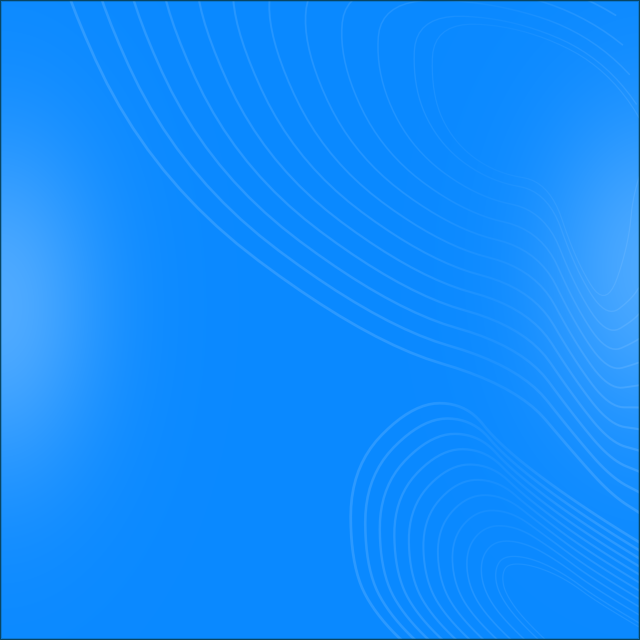
Reproduce this background procedurally as a WebGL 1 fragment shader.

```glsl
precision highp float;
// Blue backdrop with soft pale glows on both sides and a thin dark frame.
// Two sets of contour strands cross it: each strand is a quadratic B-spline
// whose knots are blended between an outer and an inner outline.
uniform vec2 u_resolution;

const float STRANDS = 12.0;

// Distance to a quadratic Bezier, sampled as short straight pieces.
float bezierDistance(vec2 p, vec2 a, vec2 b, vec2 c) {
  float nearest = 1.0;
  vec2 from = a;
  for (int i = 1; i <= 10; i++) {
    float t = float(i) / 10.0;
    vec2 to = mix(mix(a, b, t), mix(b, c, t), t);
    vec2 along = to - from, rel = p - from;
    float h = clamp(dot(rel, along) / max(dot(along, along), 1e-8), 0.0, 1.0);
    nearest = min(nearest, length(rel - along * h));
    from = to;
  }
  return nearest;
}

// Knot of one strand; the innermost upper strand curls up at its tail.
vec2 strandKnot(vec4 outline, float strand, int index) {
  vec2 knot = mix(outline.xy, outline.zw, min(strand / 10.5, 1.0));
  if (index > 9 && index < 13 && strand > 10.5)
    knot += float(index - 9) * vec2(-0.005, 0.065);
  return knot;
}

// Elliptical light with a Gaussian falloff.
float glow(vec2 p, vec2 center, vec2 radius) {
  vec2 q = (p - center) / radius;
  return exp(-dot(q, q));
}

// Coverage of all strands at p.
float contourStrands(vec2 p, float pixel) {
  vec4 k[22]; // xy: outer outline, zw: inner outline
  // upper sweep
  k[0] = vec4(1.042, 1.30, 1.042, 0.740);
  k[1] = vec4(0.730, 1.30, 0.957, 0.889);
  k[2] = vec4(0.390, 1.25, 0.820, 0.958);
  k[3] = vec4(0.104, 1.20, 0.677, 0.966);
  k[4] = vec4(0.065, 1.092, 0.674, 0.850);
  k[5] = vec4(0.234, 0.720, 0.710, 0.776);
  k[6] = vec4(0.573, 0.466, 0.775, 0.729);
  k[7] = vec4(0.807, 0.398, 0.859, 0.716);
  k[8] = vec4(0.898, 0.290, 0.898, 0.596);
  k[9] = vec4(0.957, 0.225, 0.947, 0.516);
  k[10] = vec4(1.009, 0.193, 0.987, 0.551);
  k[11] = vec4(1.042, 0.167, 1.000, 0.577);
  k[12] = vec4(1.094, 0.134, 1.042, 0.596);
  // lower lobe
  k[13] = vec4(1.094, 0.095, 1.094, -0.035);
  k[14] = vec4(0.911, 0.206, 0.937, 0.056);
  k[15] = vec4(0.781, 0.303, 0.885, 0.095);
  k[16] = vec4(0.729, 0.370, 0.833, 0.117);
  k[17] = vec4(0.645, 0.370, 0.794, 0.120);
  k[18] = vec4(0.548, 0.271, 0.784, 0.102);
  k[19] = vec4(0.548, 0.115, 0.789, 0.073);
  k[20] = vec4(0.592, 0.030, 0.820, 0.030);
  k[21] = vec4(0.690, -0.055, 0.898, -0.042);

  float ink = 0.0;
  for (int j = 0; j < 20; j++) {
    if (j == 11 || j == 12) continue; // gap between the two sets
    for (float s = 0.0; s < STRANDS; s++) {
      vec2 b = strandKnot(k[j + 1], s, j + 1);
      vec2 a = 0.5 * (strandKnot(k[j], s, j) + b);
      vec2 c = 0.5 * (strandKnot(k[j + 2], s, j + 2) + b);
      // skip pieces whose bounds are out of reach
      vec2 low = min(a, min(b, c)), high = max(a, max(b, c));
      vec2 gap = max(low - p, p - high);
      if (max(gap.x, gap.y) > 0.003 + pixel) continue;
      float depth = s / (STRANDS - 1.0);
      float halfWidth = mix(0.0021, 0.0009, depth);
      float edge = bezierDistance(p, a, b, c) - halfWidth;
      float cover = 1.0 - smoothstep(-0.7 * pixel, 0.7 * pixel, edge);
      ink = max(ink, cover * mix(0.14, 0.085, depth));
    }
  }
  return ink;
}

void main() {
  vec2 p = gl_FragCoord.xy / u_resolution;
  float pixel = 1.0 / min(u_resolution.x, u_resolution.y);
  vec3 color = vec3(0.04, 0.537, 1.0);

  // side glows
  float light = 0.28 * glow(p, vec2(0.0, 0.52), vec2(0.16, 0.27))
              + 0.27 * glow(p, vec2(1.02, 0.58), vec2(0.17, 0.25));
  color = mix(color, vec3(1.0), light);

  // strands, fainter along a vertical band right of center
  float band = exp(-pow((p.x - 0.78) / 0.1, 2.0)) * smoothstep(0.06, 0.2, p.y);
  color = mix(color, vec3(1.0), contourStrands(p, pixel) * (1.0 - 0.6 * band));

  // frame
  vec2 inset = min(p, 1.0 - p);
  float frame = clamp((0.002 - min(inset.x, inset.y)) / pixel + 0.5, 0.0, 1.0);
  gl_FragColor = vec4(mix(color, vec3(0.03, 0.27, 0.39), frame), 1.0);
}
```
